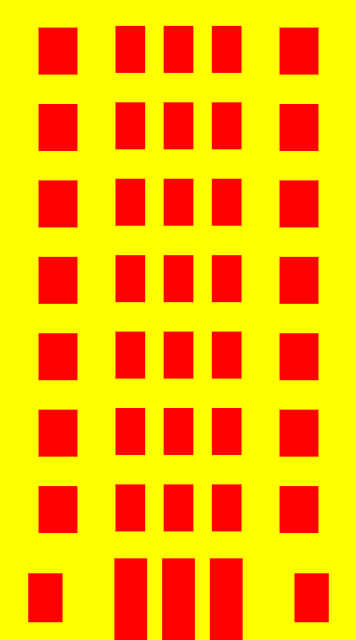
Give the GLSL for this pattern, as a Shadertoy shader.

```glsl
// Draws a flat yellow tower facade with red windows, doors and corner panes.

// Lengths are in canvas heights, x measured from the facade axis
#define FLOORS 7.0
#define FLOOR_PITCH 0.1194
#define AXIS_SHIFT 0.0008
#define COLUMN_PITCH 0.0753
#define SIDE_OFFSET 0.1883
#define DOOR_PITCH 0.0746
#define DOOR_TOP 0.1276
#define WALL_COLOR vec3(1.0, 1.0, 0.0)
#define PANE_COLOR vec3(1.0, 0.0, 0.0)

// Signed distance to a box, with sharp corners kept outside
float box(vec2 p, vec2 halfSize) {
    vec2 d = abs(p) - halfSize;
    return max(d.x, d.y);
}

// Offset from the nearest of count cells, the first one at zero
float repeatCells(float x, float pitch, float count) {
    return x - pitch * clamp(floor(x / pitch + 0.5), 0.0, count - 1.0);
}

// Three columns centred on the axis
float threeColumns(float x, float pitch) {
    return repeatCells(x + pitch, pitch, 3.0);
}

float facade(vec2 p) {
    float sideX = abs(p.x);

    // Upper floors: three narrow windows between two wide ones
    vec2 middle = vec2(threeColumns(p.x, COLUMN_PITCH),
                       repeatCells(p.y - 0.2064, FLOOR_PITCH, FLOORS));
    vec2 side = vec2(sideX - SIDE_OFFSET,
                     repeatCells(p.y - 0.2038, FLOOR_PITCH, FLOORS));
    float d = min(box(middle, vec2(0.0232, 0.0367)),
                  box(side, vec2(0.0304, 0.0367)));

    // Ground floor: doors reaching the lower edge, and outer panes
    vec2 door = vec2(threeColumns(p.x, DOOR_PITCH), p.y);
    vec2 pane = vec2(sideX - 0.2080, p.y - 0.0660);
    d = min(d, box(door, vec2(0.0256, DOOR_TOP)));
    return min(d, box(pane, vec2(0.0268, 0.0382)));
}

void mainImage(out vec4 fragColor, in vec2 fragCoord) {
    float pixel = 1.0 / iResolution.y;
    vec2 p = vec2(fragCoord.x - 0.5 * iResolution.x, fragCoord.y) * pixel;
    p.x -= AXIS_SHIFT;

    // One pixel of edge smoothing
    float coverage = clamp(0.5 - facade(p) / pixel, 0.0, 1.0);
    fragColor = vec4(mix(WALL_COLOR, PANE_COLOR, coverage), 1.0);
}
```
